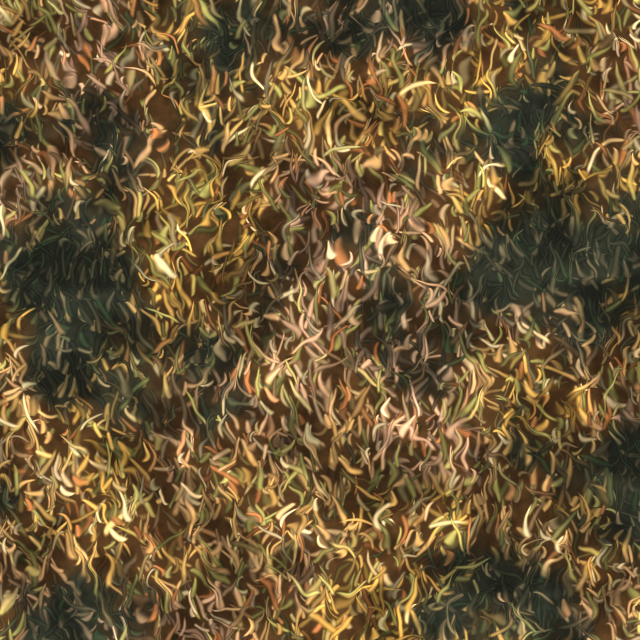
Give the GLSL for this texture, as a Shadertoy shader.

```glsl
// Dry, tangled grass: sunlit straw clumps broken by cool, dark green shade.

vec3 hash3(vec2 p) {
    vec3 q = fract(p.xyx * vec3(0.1031, 0.1030, 0.0973));
    q += dot(q, q.yxz + 33.33);
    return fract((q.xxy + q.yzz) * q.zyx);
}

float noise(vec2 p) {
    vec2 cell = floor(p), f = fract(p);
    f = f * f * (3.0 - 2.0 * f);
    float low = mix(hash3(cell).x, hash3(cell + vec2(1, 0)).x, f.x);
    float high = mix(hash3(cell + vec2(0, 1)).x, hash3(cell + vec2(1, 1)).x, f.x);
    return mix(low, high, f.y);
}

float fbm(vec2 p) {
    float sum = 0.0, weight = 0.5;
    for (int i = 0; i < 4; i++) {
        sum += weight * noise(p);
        p = mat2(0.8, 0.6, -0.6, 0.8) * p * 2.03 + 17.3;
        weight *= 0.5;
    }
    return sum / 0.9375;
}

// Returns the soft outer mask and the bright core of one bent, tapered blade.
vec2 blade(vec2 p, float angle, float halfLength, float width, float bend) {
    float c = cos(angle), s = sin(angle);
    p = vec2(c * p.x + s * p.y, c * p.y - s * p.x);
    float along = p.y / halfLength;
    float slope = 2.0 * bend * along / halfLength;
    float across = abs(p.x - bend * (along * along - 0.4)) / sqrt(1.0 + slope * slope);
    float taper = width * sqrt(max(1.0 - along * along, 0.0)) * (1.0 - 0.35 * along);
    float mask = 1.0 - smoothstep(taper * 0.45, taper + 0.0022, across);
    float core = 1.0 - smoothstep(0.0, taper + 0.0015, across);
    return vec2(mask * (1.0 - smoothstep(0.65, 1.0, abs(along))), core);
}

// Colour of a blade from its light, local hue, height in the tangle and chance.
vec3 bladeColor(float sun, float warmth, float height, vec3 chance) {
    vec3 straw = mix(vec3(0.73, 0.56, 0.43), vec3(0.79, 0.60, 0.28), warmth);
    straw = mix(straw, vec3(0.60, 0.56, 0.30), smoothstep(0.66, 0.9, chance.x));
    straw = mix(straw, vec3(0.66, 0.41, 0.23), smoothstep(0.2, 0.05, chance.x));
    straw = mix(straw, vec3(0.88, 0.79, 0.60), smoothstep(0.72, 1.0, chance.y) * 0.8);
    straw *= 0.30 + 0.38 * height + 0.68 * chance.z;

    vec3 shade = mix(vec3(0.16, 0.17, 0.135), vec3(0.42, 0.38, 0.28), chance.z * chance.z);
    shade = mix(shade, vec3(0.18, 0.25, 0.17), smoothstep(0.75, 0.95, chance.x) * 0.6);
    return mix(shade, straw, sun);
}

void mainImage(out vec4 fragColor, in vec2 fragCoord) {
    vec2 uv = fragCoord / iResolution.y;

    // Broad light patches, clump hue and wind direction
    float light = fbm(uv * 5.4 + vec2(23.4, 51.8));
    float warmth = smoothstep(0.3, 0.7, fbm(uv * 6.0 + 41.0));
    float lean = (noise(uv * 6.0 + 70.0) - 0.5) * 0.9;
    float sunGround = smoothstep(0.34, 0.55, light);

    // Small ripples that break up the regular arcs of the blades
    vec2 ripple = vec2(noise(uv * 42.0 + 5.0), noise(uv * 42.0 + 93.0)) - 0.5;
    vec2 tangled = uv + ripple * 0.014;

    // Soil and litter between the blades
    vec3 color = mix(vec3(0.17, 0.18, 0.14), vec3(0.30, 0.205, 0.115), sunGround);
    color *= 0.75 + 0.5 * fbm(uv * 60.0);

    // Blades, layered from the ground up
    const int LAYERS = 12;
    for (int layer = 0; layer < LAYERS; layer++) {
        float height = float(layer) / float(LAYERS - 1);
        vec2 grid = tangled / 0.042 + float(layer) * vec2(7.37, 3.61);
        vec2 home = floor(grid);
        for (int k = 0; k < 9; k++) {
            vec2 cell = home + vec2(k % 3 - 1, k / 3 - 1);
            vec2 seed = cell + float(layer) * 61.0 + 200.0;
            vec3 place = hash3(seed);
            vec3 form = hash3(seed + 431.7);
            vec3 chance = hash3(seed + 877.3);
            vec2 offset = (grid - cell - place.xy) * 0.042;

            float angle = lean + (place.z + form.x - 1.0) * 1.5;
            float halfLength = mix(0.011, 0.036, form.y * form.y);
            float width = mix(0.0024, 0.0062, form.z * form.z);
            float bend = (chance.y - 0.5) * 0.014;
            vec2 shape = blade(offset, angle, halfLength, width, bend);
            if (shape.x <= 0.0) continue;

            float sun = smoothstep(0.33, 0.57, light + (chance.z - 0.5) * 0.12);
            vec3 tint = bladeColor(sun, warmth, height, chance);
            tint *= mix(0.62, 1.12, shape.y);
            float sparse = 0.92 * step(0.2, fract(chance.x * 7.0 + place.x));
            color = mix(color, tint, shape.x * sparse);
        }
    }

    // Dim pockets and bright tufts within the clumps
    float tuft = smoothstep(0.3, 0.68, fbm(uv * 17.0 + 12.0));
    color *= mix(0.78, 1.22, tuft);
    fragColor = vec4(clamp(color, 0.0, 1.0), 1.0);
}
```
